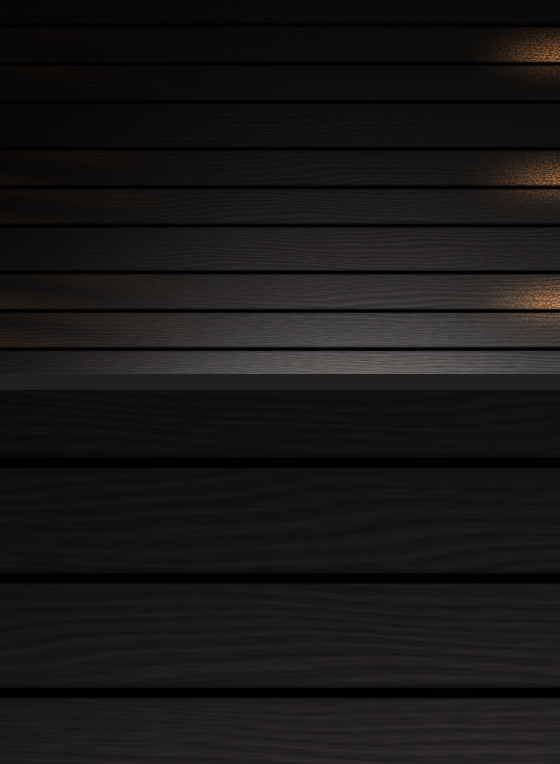
Top: the whole. Bottom: its middle third, enlarged.
A WebGL 1 fragment shader for this texture:

```glsl
precision highp float;
uniform vec2 u_resolution;

float hash(vec2 p) {
  return fract(sin(dot(p, vec2(127.1, 311.7))) * 4375.85);
}

// Distance to the nearest jittered cell point
float cellular(vec2 p) {
  vec2 cell = floor(p);
  float nearest = 2.0;
  for (int j = -1; j <= 1; j++) {
    for (int i = -1; i <= 1; i++) {
      vec2 c = cell + vec2(float(i), float(j));
      vec2 point = c + vec2(hash(c), hash(c + 37.3));
      nearest = min(nearest, length(p - point));
    }
  }
  return nearest;
}

// Wavy lines along the board, different for each seed
float woodGrain(vec2 p, float seed) {
  float bend = 0.009 * sin(p.x * 4.1 + seed * 9.0 + p.y * 17.0)
             + 0.005 * sin(p.x * 9.7 - seed * 5.0 + p.y * 31.0)
             + 0.0016 * sin(p.x * 27.0 + seed * 3.0 + p.y * 70.0);
  float y = p.y + bend;
  float lines = sin(y * 540.0 + 1.8 * sin(y * 83.0 + seed));
  float fine = sin(y * 1130.0 + 2.0 * sin(p.x * 6.0 + seed));
  float patches = 0.55 + 0.45 * sin(p.x * 3.3 + seed * 7.0 + sin(p.y * 45.0));
  return lines * patches * 0.7 + fine * 0.25;
}

void main() {
  vec2 uv = gl_FragCoord.xy / u_resolution;
  vec2 p = gl_FragCoord.xy / u_resolution.y;
  float pixel = 1.0 / u_resolution.y;

  // Two narrow boards and one wide board per repeat
  float period = 0.3303;
  float row = (p.y - 0.0664) / period;
  float y = fract(row) * period;
  float slot = step(0.102, y) + step(0.205, y);
  float seed = floor(row) * 3.0 + slot + 4.0;
  float wide = step(1.5, slot);

  // Height above the lower gap and below the upper gap
  float below = y - (slot < 0.5 ? 0.0 : (slot < 1.5 ? 0.102 : 0.205));
  float above = (slot < 0.5 ? 0.102 : (slot < 1.5 ? 0.205 : period)) - y;
  float edge = min(below, above);

  // Soft light from the bottom, right of centre
  float across = 0.2 + 0.8 * smoothstep(-0.08, 0.65, uv.x);
  across *= 1.0 - 0.32 * smoothstep(0.7, 1.05, uv.x) * (1.0 - uv.y);
  float light = 0.018 + 0.37 * exp(-uv.y * 3.0) * across;
  light *= 0.94 + 0.12 * hash(vec2(seed, 2.0));

  // Grain and fine stretched pores
  float grain = woodGrain(p, seed);
  float pores = cellular(p * vec2(28.0, 330.0) + seed * 5.0) - 0.45;
  float relief = 1.0 + 0.17 * grain + 0.22 * pores;
  vec3 tint = mix(vec3(1.07, 0.98, 0.92), vec3(1.02, 0.99, 0.97), smoothstep(0.0, 0.3, light));
  vec3 color = tint * light * relief;

  // Warm lamps at the right, centred near the gap between narrow boards
  float lampY = (y - 0.108) / (y > 0.102 ? 0.062 : 0.04);
  float lamp = exp(-lampY * lampY) * (1.0 - wide);
  lamp *= mix(0.6, 1.0, step(0.5, slot)) * (0.75 + 0.35 * hash(vec2(seed, 8.0)));
  float reach = smoothstep(0.78, 1.02, uv.x);
  float speckle = 1.0 - smoothstep(0.1, 0.6, cellular(p * vec2(110.0, 190.0)));
  float sheen = 0.72 + 0.65 * speckle + 0.12 * grain;
  color += vec3(0.46, 0.28, 0.14) * lamp * reach * reach * sheen;
  color += vec3(0.05, 0.045, 0.04) * speckle * (1.0 - wide) * smoothstep(0.83, 1.0, uv.x) * (0.3 + light);

  // Faint brown stain at the left
  float stain = (1.0 - smoothstep(0.0, 0.38, uv.x)) * (1.0 - wide);
  stain *= 0.5 + 0.5 * sin(p.x * 7.0 + p.y * 50.0 + seed);
  color += vec3(0.065, 0.034, 0.014) * stain * (1.0 - 0.75 * uv.y) * relief;

  // Rounded edges, a thin lit lip and the dark gaps
  color *= mix(0.65, 1.0, smoothstep(0.004, 0.012, edge));
  float lip = smoothstep(0.003, 0.006, above) * (1.0 - smoothstep(0.006, 0.010, above));
  color += (0.006 + 0.16 * light) * lip * vec3(1.0, 0.95, 0.9);
  float board = smoothstep(0.0045 - pixel, 0.0045 + pixel, edge);
  color = mix(vec3(0.003, 0.003, 0.004), color, board);

  gl_FragColor = vec4(color, 1.0);
}
```
